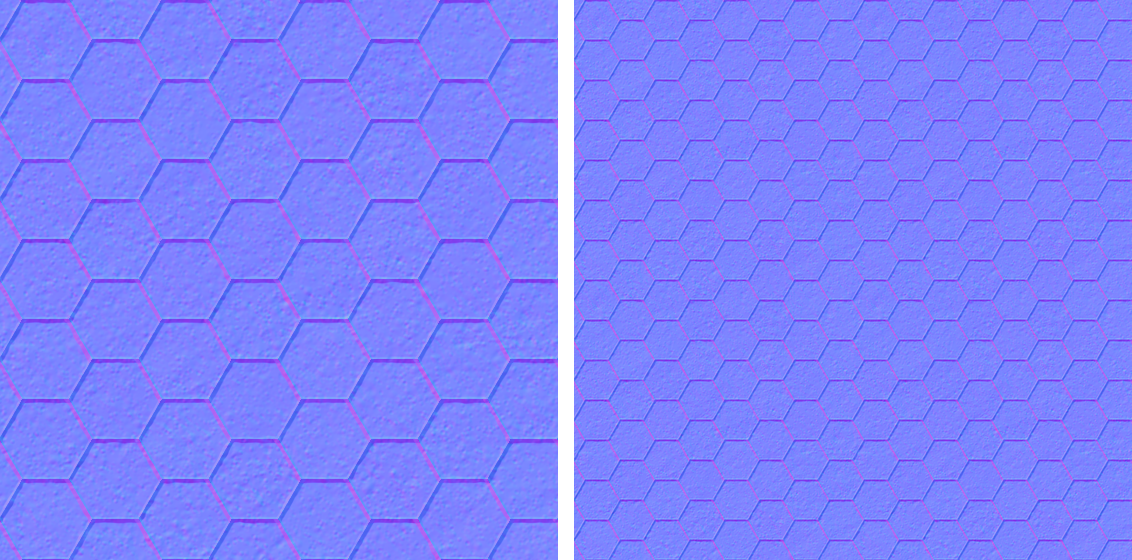
Left, the tile; right, the same tile 2 across and 2 down.
Reproduce this texture map procedurally as a Shadertoy shader.

```glsl
// Tangent-space normal map of rough hexagonal paving, 8 columns by 7 rows.
// Bevel slopes around each hexagon are added to the slopes of wrapped
// cellular bumps, then packed as a color with the green axis pointing down.

vec3 hash32(vec2 p) {
    vec3 q = fract(p.xyx * vec3(0.1031, 0.1030, 0.0973));
    q += dot(q, q.yxz + 33.33);
    return fract((q.xxy + q.yzz) * q.zyx);
}

// Slope of scattered round bumps and pits, wrapping after "cells" cells
vec2 bumpSlope(vec2 uv, float cells) {
    vec2 p = uv * cells, cell = floor(p), slope = vec2(0.0);
    for (int y = -1; y <= 1; y++)
    for (int x = -1; x <= 1; x++) {
        vec2 id = cell + vec2(x, y);
        vec3 rnd = hash32(mod(id, cells) + cells);
        vec2 d = p - id - rnd.xy;
        float fall = max(0.0, 1.0 - dot(d, d));
        float height = 2.0 * rnd.z - 1.0;
        slope += height * height * height * d * fall * fall;
    }
    return slope;
}

// Offset from the nearest hexagon center, in hexagon heights; id wraps
vec2 hexLocal(vec2 uv, out vec2 id) {
    vec2 q = uv * vec2(8.0, 7.0) - vec2(0.654, 0.514);
    vec2 best = vec2(9.0);
    for (int i = 0; i < 2; i++) {
        float col = floor(q.x) + float(i);
        float shift = 0.5 * mod(col, 2.0);
        vec2 center = vec2(col, floor(q.y - shift + 0.5) + shift);
        vec2 d = (q - center) * vec2(0.866, 1.0);
        if (dot(d, d) < dot(best, best)) {
            best = d;
            id = mod(center, vec2(8.0, 7.0));
        }
    }
    return best;
}

// Bevels: broad and steep on the upper sides, thin and shallow on the lower
vec2 bevelSlope(vec2 p, float wobble, float pixel) {
    vec2 slope = vec2(0.0);
    float total = 0.0;
    for (int i = 0; i < 3; i++) {
        float angle = radians(30.0 + 60.0 * float(i));
        vec2 axis = vec2(cos(angle), sin(angle));
        float s = dot(p, axis);
        float edge = 0.5 - abs(s);
        bool upper = s > 0.0;
        float width = (upper ? 0.051 : 0.026) + wobble;
        float band = 1.0 - smoothstep(width - 0.008 - 0.5 * pixel,
                                      width + 0.004 + 0.5 * pixel, edge);
        band *= smoothstep(-0.004, 0.004 + 0.4 * pixel, edge);
        float steep = upper ? (i == 1 ? 0.60 : 0.50) : -0.27;
        slope += axis * steep * band;
        total += band;
    }
    return slope / max(1.0, total);
}

void mainImage(out vec4 fragColor, in vec2 fragCoord) {
    vec2 uv = fragCoord / iResolution.xy;
    float pixel = 7.0 / iResolution.y;

    // Stucco grain in four sizes, rougher in some patches
    vec2 fine = bumpSlope(uv, 170.0);
    vec2 medium = bumpSlope(uv, 92.0);
    vec2 coarse = bumpSlope(uv, 37.0);
    vec2 w = 6.28318 * uv;
    float patches = sin(3.0 * w.x + 2.0 * w.y + sin(4.0 * w.y))
                  * sin(5.0 * w.y - 2.0 * w.x + sin(3.0 * w.x));
    vec2 grain = 0.50 * fine + 0.40 * medium + 0.16 * coarse;
    grain += 0.10 * bumpSlope(uv, 15.0);

    // Each tile has its own roughness and a slight tilt
    vec2 id;
    vec2 p = hexLocal(uv, id);
    vec3 tile = hash32(id + 5.0);
    grain *= 0.85 + 0.3 * tile.z + 0.18 * patches;
    vec2 tilt = (tile.xy - 0.5) * 0.03;

    // Worn bevels vary in width and steepness
    float wobble = 0.035 * coarse.x + 0.02 * medium.y;
    vec2 bevel = bevelSlope(p, wobble, pixel);
    bevel *= 1.0 + 0.6 * medium.x + 0.5 * coarse.y;

    vec2 slope = bevel + grain + tilt + vec2(-0.02, -0.035);
    vec3 normal = normalize(vec3(slope.x, -slope.y, 1.0));
    fragColor = vec4(0.5 + 0.5 * normal, 1.0);
}
```
